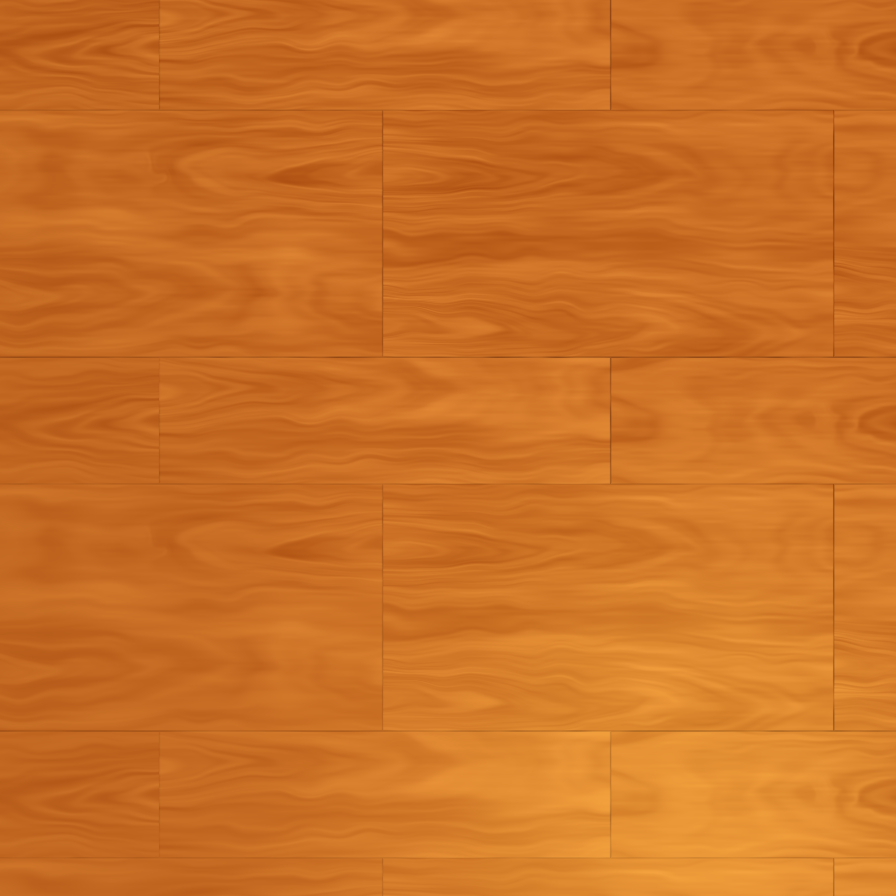
This texture is drawn by a Shadertoy shader. Its source:

```glsl
// Varnished wooden floor: narrow and wide rows of staggered boards, lit by a warm glow.
// Grain is noise sampled along the distance to each board's growth axes, which
// gives nested arches and long streaks; thin worn seams separate the boards.

#define PERIOD 0.4172       // height of one narrow plus one wide row
#define NARROW 0.1415       // height of the narrow row
#define BOARD 0.5035        // length of a board
#define SEAM 0.0008         // half width of a seam
#define RING 0.0054         // spacing of the growth rings
#define DARK vec3(0.685, 0.315, 0.07)
#define LIGHT vec3(0.86, 0.505, 0.19)
#define SEAM_COLOR vec3(0.45, 0.19, 0.04)
#define GLOW vec3(0.12, 0.155, 0.07)
#define GLOW_CENTER vec2(0.77, 0.93)

float hash(vec2 p) {
    vec3 q = fract(vec3(p.xyx) * 0.1031);
    q += dot(q, q.yzx + 33.33);
    return fract((q.x + q.y) * q.z);
}

float noise(vec2 p) {
    vec2 i = floor(p), f = fract(p);
    f = f * f * (3.0 - 2.0 * f);
    return mix(mix(hash(i), hash(i + vec2(1, 0)), f.x),
               mix(hash(i + vec2(0, 1)), hash(i + vec2(1, 1)), f.x), f.y);
}

// Tone of the wood, 0 dark to 1 light; p is measured from the board's top left
float grain(vec2 p, float wide, float odd, float softness) {
    vec2 seed = vec2(17.0 + 31.0 * odd, 43.0 + 59.0 * wide);
    vec2 q = p;
    q.y += 0.018 * (noise(p * vec2(10, 16) + seed) - 0.5);
    q.y += 0.009 * (noise(p * vec2(30, 45) + seed) - 0.5);

    // Smooth minimum of the distances to one or two growth axes
    float nearness = 0.0, figure = 0.0;
    for (float k = 0.0; k <= wide; k++) {
        float axis = k > 0.5 ? 0.245 - 0.04 * odd
                             : mix(0.035 + 0.04 * odd, 0.07, wide);
        float center = BOARD * (k > 0.5 ? mix(0.6, 0.3, odd) : mix(0.38, 0.74, odd));
        float lean = k < 0.5 && odd > 0.5 ? -0.19 : 0.19;
        vec2 d = q - vec2(center, axis);
        float band = exp(-d.y * d.y / 0.0013);
        float dist = sqrt(d.y * d.y + 0.00006) + lean * d.x * band;

        // A small ragged knot in the middle of every second board
        vec2 r = (q - vec2(0.49 * BOARD, axis)) / vec2(0.022, 0.014);
        r += 1.4 * (noise(p * 55.0 + seed) - 0.5);
        dist += (1.0 - k) * odd * 0.013 * exp(-dot(r, r));

        nearness += exp(-dist / 0.012);
        figure += band * exp(-pow(d.x / 0.17, 4.0));
    }
    float phase = -0.012 * log(nearness) / RING;

    float rings = noise(vec2(q.x * 10.0, phase) + seed) - 0.5;
    float veins = noise(vec2(q.x * 20.0, phase * 2.1) + seed + 7.0) - 0.5;
    float streaks = noise(q * vec2(6, 95) + seed) - 0.5;
    float bands = noise(q * vec2(3, 34) + seed + 11.0) - 0.5;
    float fibers = noise(p * vec2(30, 310) + seed) - 0.5;
    float blotch = noise(p * vec2(10, 24) + seed + 3.0) - 0.5;

    float tone = 0.57 + rings * mix(0.34, 0.6, figure);
    tone += streaks * 0.32 + bands * 0.24 + blotch * 0.17;
    tone += (veins * 0.26 + fibers * 0.17) * (1.0 - 0.65 * softness);
    return tone - 0.13 * figure;
}

float line(float dist, float pixel) {
    return 1.0 - smoothstep(max(SEAM - pixel, 0.0), SEAM + pixel, dist);
}

void mainImage(out vec4 fragColor, in vec2 fragCoord) {
    vec2 uv = fragCoord / iResolution.xy;
    uv.y = 1.0 - uv.y;
    float pixel = 0.7 / min(iResolution.x, iResolution.y);

    // Board layout: wide rows are shifted by half a board
    float y = mod(uv.y + 0.0185, PERIOD);
    float wide = step(NARROW, y);
    float along = (uv.x - mix(0.178, 0.427, wide)) / BOARD;
    float odd = mod(floor(along), 2.0);
    vec2 local = vec2(fract(along) * BOARD, y - wide * NARROW);

    // Wood, softer towards the lower left
    float softness = smoothstep(0.1, 1.1, uv.y + 0.35 - uv.x);
    float tone = grain(local, wide, odd, softness);
    tone = 0.5 + (tone - 0.5) * (1.0 - 0.25 * softness);
    tone += 0.08 * (hash(vec2(odd, wide) + 5.0) - 0.5);
    vec3 color = mix(DARK, LIGHT, clamp(tone, -0.1, 1.1));

    // Seams, worn unevenly and fading to the left
    float wear = 0.4 + 0.8 * noise(uv * 45.0);
    float clarity = mix(0.22, 0.65, smoothstep(0.1, 0.75, uv.x));
    float endJoint = line(min(local.x, BOARD - local.x), pixel) * clarity;
    float mainSeam = line(min(y, PERIOD - y), pixel) * 0.62;
    float faintSeam = line(abs(y - NARROW), pixel) * 0.3;
    float seam = max(endJoint, max(mainSeam, faintSeam));
    color = mix(color, SEAM_COLOR, seam * wear * (1.0 - 0.4 * softness));

    // Lamp glow at the lower right, slight shade at the left
    vec2 g = (uv - GLOW_CENTER) / vec2(0.33, 0.36);
    color += GLOW * exp(-dot(g, g));
    color *= 0.975 + 0.025 * smoothstep(0.0, 0.5, uv.x);

    fragColor = vec4(clamp(color, 0.0, 1.0), 1.0);
}
```
